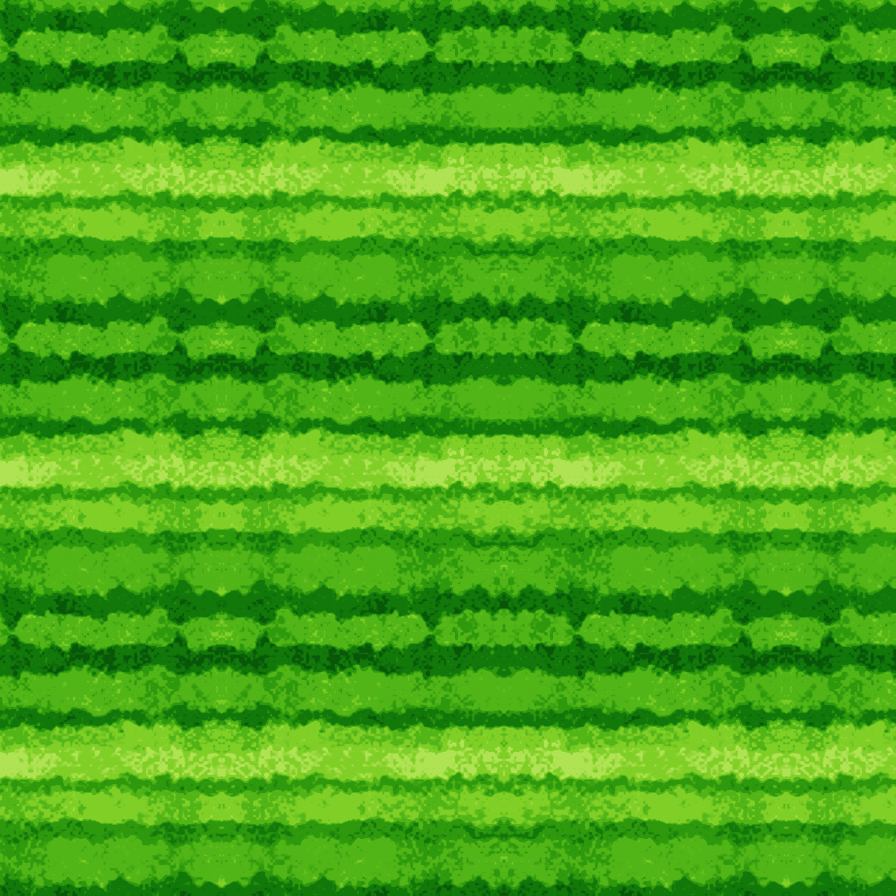
A WebGL 2 fragment shader for this texture:

```glsl
#version 300 es
precision highp float;
// Mossy green watercolour stripes, mirrored across and repeated downward.
// A folded tile holds five ragged bands on a dark ground; layered wrapping
// noise frays and mottles them, and the tone is cut into six soft steps.
uniform vec2 u_resolution;
out vec4 outColor;

const float TILE_HEIGHT = 0.3255;   // about three repeats down
const float HALF_WIDTH = 0.3151;    // mirrored half of a repeat across
const vec2 TILE_START = vec2(0.5625, 0.022);

const vec3 GREENS[6] = vec3[6](
  vec3(0.03, 0.34, 0.03), vec3(0.07, 0.47, 0.04), vec3(0.18, 0.60, 0.05),
  vec3(0.32, 0.71, 0.09), vec3(0.50, 0.81, 0.15), vec3(0.69, 0.89, 0.33));

float hash(vec2 p) {
  return fract(sin(dot(p, vec2(127.1, 311.7))) * 43758.5453);
}

// Value noise in -1..1 that wraps vertically after "cells" cells.
float wrapNoise(vec2 p, float cells, float seed) {
  p *= cells;
  vec2 i = floor(p), f = fract(p);
  f = f * f * (3.0 - 2.0 * f);
  float y0 = mod(i.y, cells) + seed, y1 = mod(i.y + 1.0, cells) + seed;
  float low = mix(hash(vec2(i.x, y0)), hash(vec2(i.x + 1.0, y0)), f.x);
  float high = mix(hash(vec2(i.x, y1)), hash(vec2(i.x + 1.0, y1)), f.x);
  return mix(low, high, f.y) * 2.0 - 1.0;
}

float bump(float x, float center, float width) {
  float d = (x - center) / width;
  return exp(-d * d);
}

// Coverage of a horizontal band in a tile that wraps from 1 to 0.
float band(float v, float center, float halfHeight, float softness) {
  float d = abs(fract(v - center + 0.5) - 0.5);
  return 1.0 - smoothstep(halfHeight - softness, halfHeight + softness, d);
}

// Tone of the stripes before mottling; "frayed" is the displaced height.
float stripeTone(float u, float frayed) {
  float column = cos(6.2832 * (u - 0.52) / 0.62) + 0.9 * bump(u, 0.97, 0.08);
  float notch = 0.045 * (bump(u, 0.25, 0.03) + bump(u, 0.82, 0.03));
  float shade = 0.075 * column;
  float tone = 0.14 + 0.3 * bump(frayed, 0.64, 0.22);

  // Middle greens, pinched by dark notches
  tone = mix(tone, 0.59 + 0.4 * shade, band(frayed, 0.096, 0.058 - notch, 0.012));
  tone = mix(tone, 0.58 + shade, band(frayed, 0.304, 0.068 - notch * 0.6, 0.014));
  tone = mix(tone, 0.57 + shade, band(frayed, 0.884, 0.074 - notch * 0.6, 0.014));

  // Two pale bands, the upper one with a lighter core
  tone = mix(tone, 0.75, band(frayed, 0.512, 0.090, 0.012));
  tone = mix(tone, 0.75 + 0.6 * shade, band(frayed, 0.696, 0.054, 0.012));
  float coreLight = 0.2 - 0.13 * bump(u, 0.0, 0.06) - 0.10 * bump(u, 0.48, 0.14);
  return tone + coreLight * band(frayed, 0.542, 0.050, 0.012);
}

// Six greens joined by narrow blends.
vec3 steppedGreen(float tone) {
  vec3 color = GREENS[0];
  for (int i = 1; i < 6; i++) {
    float threshold = float(i) - 0.5;
    color = mix(color, GREENS[i], smoothstep(threshold - 0.25, threshold + 0.25, tone * 5.0));
  }
  return color;
}

void main() {
  vec2 uv = gl_FragCoord.xy / u_resolution;
  vec2 fromStart = vec2(uv.x, 1.0 - uv.y) - TILE_START;

  // Mirror across, repeat down
  float folded = abs(mod(fromStart.x + HALF_WIDTH, 2.0 * HALF_WIDTH) - HALF_WIDTH);
  vec2 tile = vec2(folded / TILE_HEIGHT, fract(fromStart.y / TILE_HEIGHT));

  // Rounded lobes and small drips along the band edges
  float lobes = abs(wrapNoise(tile, 13.0, 3.0)) - 0.4;
  float fray = 0.028 * lobes + 0.015 * wrapNoise(tile, 32.0, 11.0)
             + 0.011 * wrapNoise(tile, 70.0, 23.0);
  float tone = stripeTone(tile.x, fract(tile.y + fray));

  // Washes, blotches and grain
  float wash = wrapNoise(tile, 9.0, 41.0);
  float blotch = wrapNoise(tile, 26.0, 57.0);
  float speckle = wrapNoise(tile, 54.0, 71.0);
  float grain = wrapNoise(tile, 104.0, 89.0);
  float roughness = 0.8 + 0.35 * wrapNoise(tile, 7.0, 97.0);
  tone += 0.06 * wash + 0.06 * blotch + roughness * (0.075 * speckle + 0.12 * grain);

  outColor = vec4(steppedGreen(tone), 1.0);
}
```
